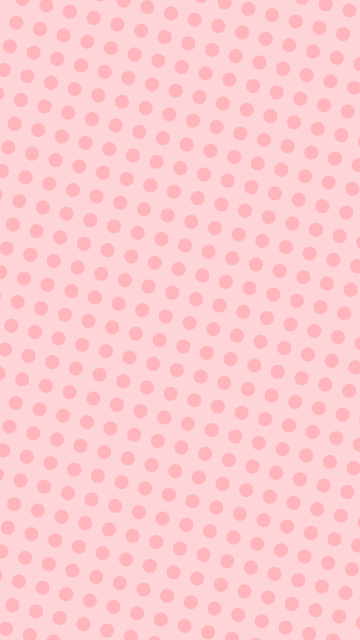
Write a Shadertoy shader that draws this pattern.

```glsl
// Pale pink ground covered by a tilted square grid of flat, darker pink dots.
// The canvas is rotated into grid space, folded into one cell with fract,
// and each cell is filled with an antialiased circle distance function.

const float DOT_SPACING = 0.03829;             // grid step, in canvas heights
const float DOT_RADIUS  = 0.287;               // in grid steps
const float GRID_TILT   = radians(-15.0);      // direction of the dot rows
const vec2  GRID_ANCHOR = vec2(0.0150, -0.0044); // a dot centre, from mid canvas

const vec3 GROUND_COLOR = vec3(1.0, 0.831, 0.847);
const vec3 DOT_COLOR    = vec3(1.0, 0.710, 0.737);

mat2 rotation(float angle) {
    float c = cos(angle), s = sin(angle);
    return mat2(c, s, -s, c);
}

// Signed distance to the nearest dot edge, in grid steps.
float dotGridDistance(vec2 gridPos) {
    vec2 cell = fract(gridPos + 0.5) - 0.5;
    return length(cell) - DOT_RADIUS;
}

void mainImage(out vec4 fragColor, in vec2 fragCoord) {
    // Centred coordinates, one unit per canvas height
    vec2 pos = (fragCoord - 0.5 * iResolution.xy) / iResolution.y;

    // Into grid space: one unit per dot
    vec2 gridPos = rotation(-GRID_TILT) * (pos - GRID_ANCHOR) / DOT_SPACING;
    float pixel = 1.0 / (iResolution.y * DOT_SPACING);

    // Edge blended over one pixel
    float coverage = clamp(0.5 - dotGridDistance(gridPos) / pixel, 0.0, 1.0);
    fragColor = vec4(mix(GROUND_COLOR, DOT_COLOR, coverage), 1.0);
}
```
